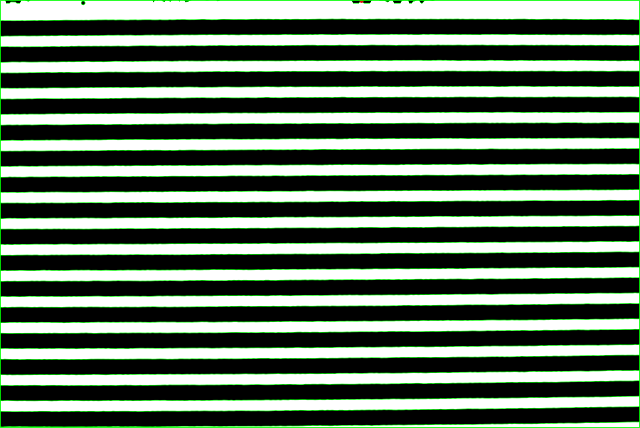
Write a WebGL 1 fragment shader that draws this pattern.

```glsl
precision highp float;
// Sixteen black bars on white, each outlined by a hairline of pure green.
// Bars are repeats of a gently tilted, bowed row coordinate; value noise
// roughens their edges, and a few dark flecks wear the top margin.

uniform vec2 u_resolution;

// Lengths are in units of 1/512 of the canvas height.
#define UNITS 512.0
#define BAR_COUNT 16.0
#define BAR_HALF 8.75
#define LINE_WIDTH 0.8
#define FRAME_WIDTH 1.0
#define ROUGHNESS 0.7
#define FIRST_CENTER vec2(34.1, 32.6)
#define PITCH vec2(31.15, 30.87)
#define BOW vec2(-4.8, 0.75)
#define LINE_COLOR vec3(0.0, 1.0, 0.0)
#define SPOT_COLOR vec3(0.9, 0.05, 0.05)

float hash(vec2 p) {
  return fract(sin(dot(p, vec2(127.1, 311.7))) * 43758.5453);
}

// Smooth one-dimensional noise, with an independent sequence per seed.
float noise(float x, float seed) {
  float cell = floor(x);
  float f = fract(x);
  f = f * f * (3.0 - 2.0 * f);
  return mix(hash(vec2(cell, seed)), hash(vec2(cell + 1.0, seed)), f);
}

// Box-filtered coverage of the region where distance is negative.
float coverage(float distance, float pixel) {
  return clamp(0.5 - distance / pixel, 0.0, 1.0);
}

// Signed distance to the nearest bar; x runs 0 to 1, depth runs downward.
float barDistance(float x, float depth) {
  vec2 bend = BOW * x * (1.0 - x);
  float first = mix(FIRST_CENTER.x, FIRST_CENTER.y, x) + bend.x;
  float pitch = mix(PITCH.x, PITCH.y, x) + bend.y;
  float row = clamp(floor((depth - first) / pitch + 0.5), 0.0, BAR_COUNT - 1.0);
  float offset = depth - first - row * pitch;
  float seed = row * 2.0 + step(0.0, offset);
  float rough = 0.6 * noise(x * 60.0, seed) + 0.4 * noise(x * 260.0, seed + 50.0);
  return abs(offset) - BAR_HALF + (rough - 0.5) * ROUGHNESS;
}

// Soft-ended interval mask along x.
float span(float x, float from, float to) {
  return smoothstep(from - 0.004, from + 0.004, x)
       * (1.0 - smoothstep(to - 0.004, to + 0.004, x));
}

// Signed distance to irregular flecks hanging from the top margin.
float fleckDistance(float x, float depth) {
  float heavy = max(span(x, -0.01, 0.045), span(x, 0.55, 0.68));
  float faint = span(x, 0.235, 0.345);
  float reach = heavy * (9.0 * noise(x * 170.0, 90.0) - 2.5)
              + faint * (7.0 * noise(x * 300.0, 91.0) - 3.8);
  float blot = length(vec2((x - 0.13) * 768.0, depth - 3.5)) - 1.8;
  return min(depth - min(reach, 4.5) + 1.0, blot);
}

void main() {
  vec2 uv = gl_FragCoord.xy / u_resolution;
  float pixel = UNITS / u_resolution.y;
  float width = UNITS * u_resolution.x / u_resolution.y;
  float depth = (1.0 - uv.y) * UNITS;

  // Ink with its green outline on white
  float ink = min(barDistance(uv.x, depth), fleckDistance(uv.x, depth));
  float inside = coverage(ink, pixel);
  float outlined = coverage(ink - LINE_WIDTH, pixel);
  vec3 color = vec3(1.0 - outlined) + LINE_COLOR * (outlined - inside);

  // Small red spot among the flecks
  vec2 toSpot = vec2((uv.x - 0.565) * width, depth - 1.0);
  color = mix(color, SPOT_COLOR, coverage(length(toSpot) - 2.5, pixel));

  // Hairline around the canvas
  vec2 border = min(uv, 1.0 - uv) * vec2(width, UNITS);
  float frame = coverage(min(border.x, border.y) - FRAME_WIDTH, pixel);
  color = mix(color, LINE_COLOR, frame);

  gl_FragColor = vec4(color, 1.0);
}
```
